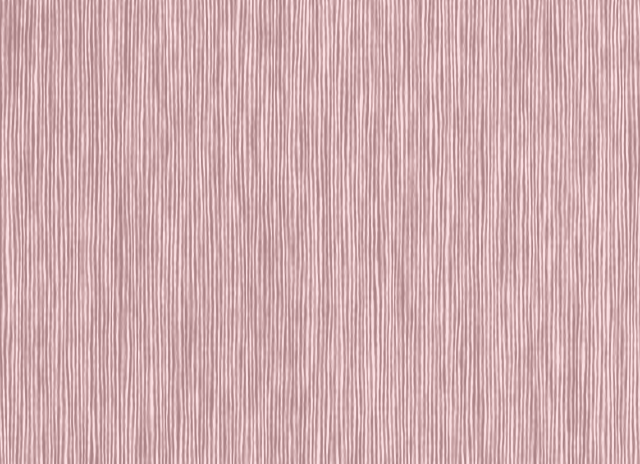
Reproduce this texture procedurally as a WebGL 1 fragment shader.

```glsl
precision highp float;
// Pink woven wallcovering: fine, nearly straight vertical threads with grooves.
// A cosine across a slightly bent coordinate gives the threads; long stretched
// noise varies their tone along the length, and fine noise adds fibre grain.

uniform vec2 u_resolution;

float hash(vec2 p) {
  vec3 q = fract(vec3(p.xyx) * 0.1031);
  q += dot(q, q.yzx + 33.33);
  return fract((q.x + q.y) * q.z);
}

// Smooth value noise, centred on zero
float noise(vec2 p) {
  vec2 cell = floor(p);
  vec2 f = fract(p);
  f = f * f * (3.0 - 2.0 * f);
  float low = mix(hash(cell), hash(cell + vec2(1.0, 0.0)), f.x);
  float high = mix(hash(cell + vec2(0.0, 1.0)), hash(cell + vec2(1.0, 1.0)), f.x);
  return mix(low, high, f.y) - 0.5;
}

// Position counted in threads, with slow drift and slight kinks
float threadCoord(vec2 p) {
  return p.x * 156.0
    + 0.80 * noise(p * vec2(45.0, 4.0))
    + 0.45 * noise(p * vec2(95.0, 12.0) + 17.0)
    + 0.16 * noise(p * vec2(130.0, 45.0) + 41.0);
}

void main() {
  vec2 p = gl_FragCoord.xy / u_resolution.x;
  float thread = threadCoord(p);

  // Rounded threads whose relief fades and deepens along the length
  float relief = 0.40 + 0.16 * noise(vec2(thread * 0.8, p.y * 9.0) + 7.0);
  float tone = 0.51 + relief * cos(6.2832 * thread);

  // Tone of single threads, slubs and fibre grain
  tone += 0.38 * noise(vec2(thread * 2.1, p.y * 6.0) + 53.0);
  tone += 0.40 * noise(vec2(thread * 2.3, p.y * 30.0) + 91.0);
  tone += 0.24 * noise(p * vec2(500.0, 150.0) + 29.0);

  // Broad shading: slightly brighter to the right
  tone += 0.08 * (p.x - 0.5) + 0.04 * noise(p * vec2(7.0, 3.0) + 3.0);

  vec3 groove = vec3(0.665, 0.515, 0.527);
  vec3 rose = vec3(0.810, 0.662, 0.671);
  vec3 highlight = vec3(0.985, 0.876, 0.886);
  tone = clamp(tone, 0.0, 1.0);
  vec3 color = mix(groove, rose, min(tone * 2.0, 1.0));
  color = mix(color, highlight, max(tone * 2.0 - 1.0, 0.0));
  gl_FragColor = vec4(color, 1.0);
}
```
